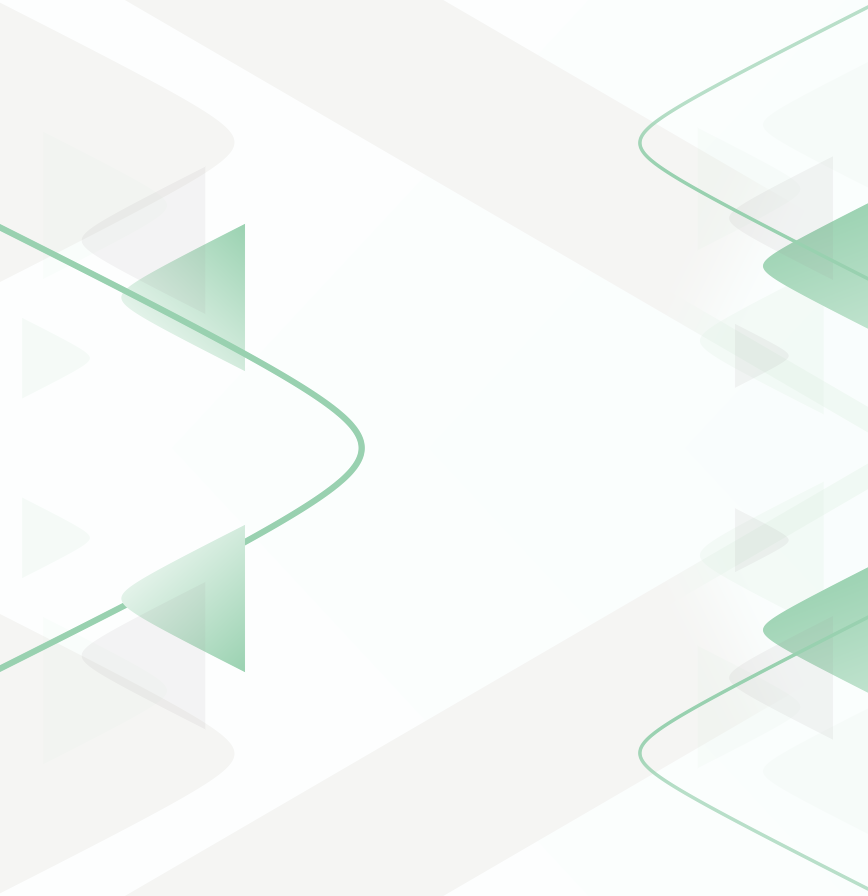
Give the GLSL for this background, as a Shadertoy shader.

```glsl
#define DESIGN_HEIGHT 768.0
#define BASE vec3(0.992, 0.997, 0.997)
#define MINT_WHITE vec3(0.972, 0.992, 0.988)
#define BEIGE vec3(0.961, 0.961, 0.954)
#define PALE_GREEN vec3(0.85, 0.93, 0.87)
#define GRAY vec3(0.60, 0.57, 0.58)
#define LEAF vec3(0.60, 0.82, 0.69)
#define LEAF_LIGHT vec3(0.91, 0.96, 0.93)
#define BAND_SLOPE 0.582
#define ROUNDNESS 0.21

float pixelSize;

float cover(float d) {
    return smoothstep(-0.6 * pixelSize, 0.6 * pixelSize, d);
}

// Signed distance to a hyperbolic wedge opening along +x, positive inside
float wedge(vec2 q, float k) {
    float r = sqrt(k * k + 4.0 * q.y * q.y);
    return (q.x + k - r) / length(vec2(1.0, 4.0 * q.y / r));
}

// Round-tipped triangle; a negative depth puts the base left of the tip
float pointer(vec2 p, vec2 tip, float depth) {
    float size = abs(depth);
    vec2 q = vec2((p.x - tip.x) * sign(depth), p.y - tip.y);
    return cover(min(wedge(q, ROUNDNESS * size), size - q.x));
}

float stroke(float d, float halfWidth) {
    return cover(halfWidth - abs(d));
}

void paint(inout vec3 color, vec3 ink, float alpha) {
    color = mix(color, ink, alpha);
}

void mainImage(out vec4 fragColor, in vec2 fragCoord) {
    // Design units with y running down, folded about the horizontal axis
    pixelSize = DESIGN_HEIGHT / iResolution.y;
    vec2 p = vec2(fragCoord.x, iResolution.y - fragCoord.y) * pixelSize;
    float middle = 0.5 * DESIGN_HEIGHT;
    bool upper = p.y < middle;
    vec2 m = vec2(p.x, middle - abs(p.y - middle));
    vec3 color = BASE;

    // Nested pale chevrons
    for (int i = 0; i < 3; i++) {
        float tipX = 147.0 + 220.0 * float(i);
        float d = (p.x - tipX - 0.93 * (middle - m.y)) * 0.73;
        paint(color, MINT_WHITE, 0.33 * cover(d));
    }

    // Diagonal bands, fading toward the right
    float lowEdge = BAND_SLOPE * (m.x - 107.0) - m.y;
    float highEdge = m.y - BAND_SLOPE * (m.x - 380.0);
    float fade = 1.0 - smoothstep(590.0, 690.0, m.x + 0.5 * (m.y - 200.0));
    float lowCover = cover(-lowEdge * 0.86);
    paint(color, BEIGE, lowCover * 0.0 + cover(min(-highEdge, lowEdge) * 0.0 - 1.0));
    float band = cover(min(lowEdge, highEdge) * 0.86);
    paint(color, BEIGE, band * fade);
    float strip = cover(min(lowEdge, 22.0 - lowEdge) * 0.86);
    paint(color, PALE_GREEN, 0.28 * strip * (1.0 - fade));

    // Left beige wedge and faint pointers
    paint(color, BEIGE, pointer(m, vec2(201.0, 122.0), -201.0));
    paint(color, PALE_GREEN, 0.10 * pointer(m, vec2(143.0, 176.0), -106.0));
    paint(color, PALE_GREEN, 0.22 * pointer(m, vec2(77.0, 307.0), -58.0));

    // Right faint pointers
    paint(color, PALE_GREEN, 0.13 * pointer(m, vec2(686.0, 162.0), -88.0));
    paint(color, PALE_GREEN, 0.13 * pointer(m, vec2(654.0, 107.0), 92.0));
    paint(color, PALE_GREEN, 0.22 * pointer(m, vec2(600.0, 292.0), 106.0));
    paint(color, GRAY, 0.10 * pointer(m, vec2(676.0, 305.0), -46.0));

    // Left green pointers with a diagonal gradient
    vec2 leftTip = vec2(104.0, 255.0);
    vec2 g = (m - leftTip) / 106.0;
    float leftLeaf = pointer(m, leftTip, 106.0);
    float shade = clamp(0.08 + 0.55 * g.x - 0.6 * g.y, 0.0, 1.0);
    paint(color, mix(LEAF_LIGHT, LEAF, shade), leftLeaf);

    // Right green pointers, lighter toward the bottom
    vec2 rightTip = vec2(654.0, 228.0);
    float rightCenter = upper ? rightTip.y : DESIGN_HEIGHT - rightTip.y;
    float tone = clamp(0.78 - (p.y - rightCenter) / 150.0 - (p.x - rightTip.x) / 400.0, 0.0, 1.0);
    paint(color, mix(LEAF_LIGHT, LEAF, 0.4 + 0.6 * tone), pointer(m, rightTip, 92.0));

    // Translucent gray pointers
    paint(color, GRAY, 0.10 * pointer(m, vec2(70.0, 206.0), 106.0));
    paint(color, GRAY, 0.10 * pointer(m, vec2(625.0, 187.0), 89.0));

    // Large left curve, passing behind the lower green pointer
    float bigCurve = wedge(vec2(310.0 - p.x, (p.y - middle) * 1.02), 85.0);
    paint(color, LEAF, stroke(bigCurve, 2.7) * (upper ? 1.0 : 1.0 - leftLeaf));

    // Thin right curves, paler on their outer branches
    float thinCurve = wedge(vec2(p.x - 548.5, m.y - 122.5), 41.0);
    float strength = mix(0.68, 1.0, smoothstep(80.0, 150.0, m.y));
    paint(color, LEAF, stroke(thinCurve, 1.5) * strength);

    fragColor = vec4(color, 1.0);
}
```
